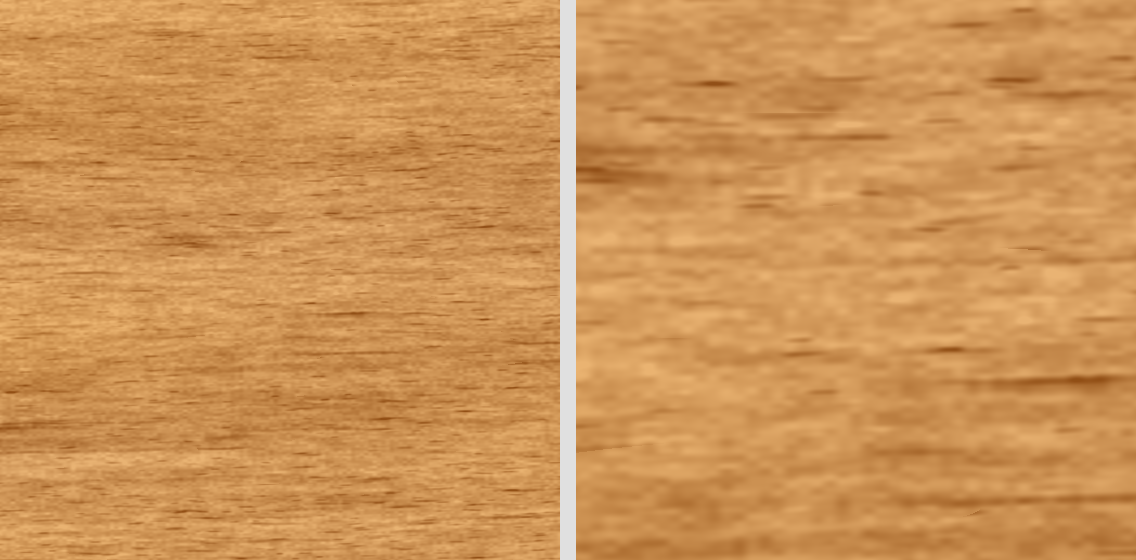
Left: the whole. Right: its middle third, enlarged.
Reproduce this texture procedurally as a Shadertoy shader.

```glsl
// Warm honey-coloured wood with fine horizontal grain, soft bands and dark pores.
#define DARK_WOOD vec3(0.70, 0.455, 0.215)
#define LIGHT_WOOD vec3(0.86, 0.638, 0.385)
#define BASE_TONE 0.68
#define BAND_PERIOD 0.49
#define BAND_CENTRE 0.52
#define BAND_DEPTH 0.17
#define GRAIN_TILT 0.022
#define FIBRE_DEPTH 0.30
#define PORE_DEPTH 0.85
#define VEIN_DEPTH 0.50
#define FLECK_DEPTH 0.32
#define PORE_DENSITY 0.20

float hash(vec2 p) {
    vec3 q = fract(vec3(p.xyx) * vec3(0.1031, 0.1030, 0.0973));
    q += dot(q, q.yzx + 33.33);
    return fract((q.x + q.y) * q.z);
}

// Smooth value noise in the range -1 to 1
float noise(vec2 p) {
    vec2 cell = floor(p);
    vec2 f = fract(p);
    f = f * f * (3.0 - 2.0 * f);
    float low = mix(hash(cell), hash(cell + vec2(1, 0)), f.x);
    float high = mix(hash(cell + vec2(0, 1)), hash(cell + vec2(1, 1)), f.x);
    return 2.0 * mix(low, high, f.y) - 1.0;
}

// Tapered dashes, at most one in each cell of a row-shifted grid
float dashes(vec2 p, vec2 grid, float density, float seed) {
    vec2 q = p * grid + seed;
    q.x += 7.0 * hash(vec2(floor(q.y), seed));
    vec2 cell = floor(q);
    vec2 f = fract(q) - 0.5;
    float present = step(hash(cell + seed), density);
    float halfLength = mix(0.2, 0.48, hash(cell + 17.0));
    float offset = 0.3 * (hash(cell + 41.0) - 0.5);
    float along = 1.0 - smoothstep(0.2 * halfLength, halfLength, abs(f.x));
    float across = 1.0 - smoothstep(0.0, 0.34, abs(f.y - offset));
    return present * along * across * mix(0.3, 1.0, hash(cell + 73.0));
}

// Broad light and dark growth bands
float bands(vec2 p) {
    float swell = cos(6.2832 * (p.y - BAND_CENTRE) / BAND_PERIOD);
    return BAND_DEPTH * swell
        + 0.14 * noise(p * vec2(1.0, 12.0) + 5.0)
        + 0.16 * noise(p * vec2(1.6, 32.0) + 19.0);
}

// Long streaks down to short, speckled fibres
float fibres(vec2 p) {
    return FIBRE_DEPTH * (0.65 * noise(p * vec2(3.5, 80.0) + 31.0)
        + 0.80 * noise(p * vec2(15.0, 135.0) + 47.0)
        + 0.75 * noise(p * vec2(45.0, 200.0) + 61.0)
        + 0.80 * noise(p * vec2(130.0, 225.0) + 83.0));
}

// Thin continuous lines along the grain that fade in and out
float veins(vec2 p) {
    float contour = abs(noise(p * vec2(1.0, 22.0) + 151.0));
    float line = 1.0 - smoothstep(0.0, 0.13, contour);
    float fade = smoothstep(-0.1, 0.7, noise(p * vec2(3.0, 26.0) + 171.0));
    return line * fade * (0.8 + 0.5 * noise(p * vec2(28.0, 70.0) + 191.0));
}

// Dark pores in several lengths, gathered in patches, and a few long seams
float pores(vec2 p) {
    float patches = 0.7 + 0.7 * noise(p * vec2(2.0, 14.0) + 97.0);
    float sum = 0.0;
    for (int i = 0; i < 4; i++) {
        float k = float(i);
        vec2 grid = vec2(5.0 + 6.0 * k, 84.0 + 12.0 * k);
        sum += dashes(p, grid, PORE_DENSITY * patches, 11.0 + 23.0 * k);
    }
    float seams = dashes(p, vec2(1.5, 68.0), 0.14, 131.0);
    float broken = 0.75 + 0.55 * noise(p * vec2(26.0, 60.0) + 7.0);
    return sum + seams * broken;
}

// Pale flecks between the pores
float flecks(vec2 p) {
    return dashes(p, vec2(10.0, 88.0), 0.16, 211.0)
        + dashes(p, vec2(25.0, 110.0), 0.20, 251.0);
}

void mainImage(out vec4 fragColor, in vec2 fragCoord) {
    vec2 uv = fragCoord / iResolution.y;

    // Gently rising, wavering grain direction
    vec2 p = uv;
    p.y -= GRAIN_TILT * (uv.x - 0.5);
    p.y += 0.008 * noise(uv * vec2(1.8, 3.0) + 3.0);
    p.y += 0.0015 * noise(uv * vec2(18.0, 28.0) + 29.0);

    float tone = BASE_TONE + bands(p) + fibres(p) + FLECK_DEPTH * flecks(p);
    tone -= PORE_DEPTH * pores(p) + VEIN_DEPTH * veins(p);
    tone = clamp(tone, -0.8, 1.35);

    // Slow shift between orange and rosy wood
    vec3 color = mix(DARK_WOOD, LIGHT_WOOD, tone);
    float drift = noise(p * vec2(1.5, 5.0) + 53.0);
    color += 0.012 * drift * vec3(-0.3, 0.0, 1.0);
    fragColor = vec4(clamp(color, 0.0, 1.0), 1.0);
}
```
